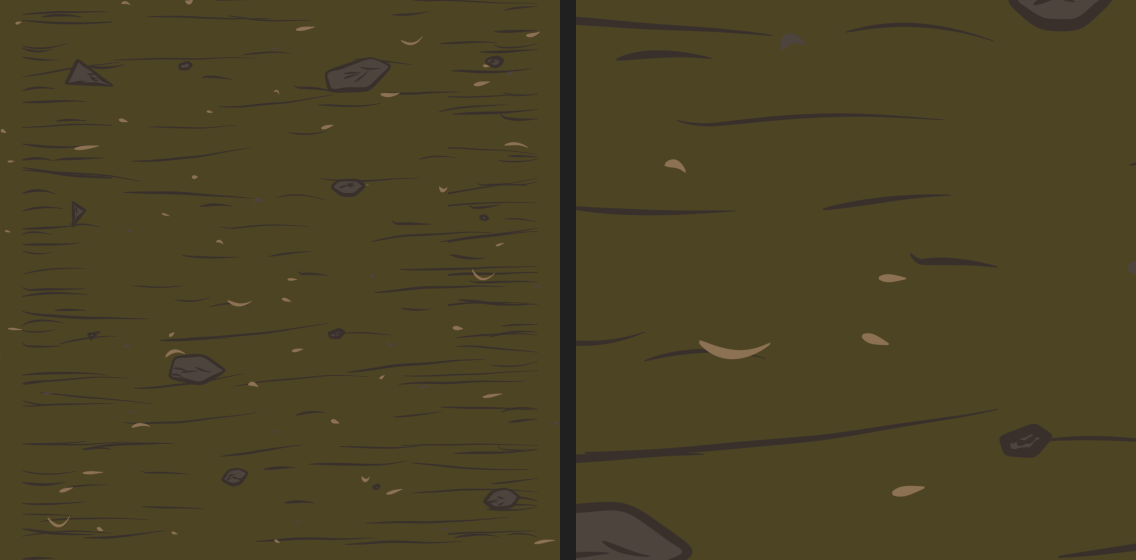
Left, the full canvas; right, a detail of the centre.
This texture is drawn by a WebGL 2 fragment shader. Its source:

```glsl
#version 300 es
precision highp float;

uniform vec2 u_resolution;
out vec4 fragColor;

#define SOIL vec3(0.302, 0.268, 0.140)
#define INK vec3(0.222, 0.190, 0.170)
#define STONE vec3(0.302, 0.265, 0.243)
#define STRAW vec3(0.550, 0.445, 0.325)
#define LINE_GRID vec2(5.0, 17.0)
#define FLECK_GRID 8.0
#define STONE_COUNT 13
#define STONE_RADIUS 0.076
#define STONE_SHRINK 0.84
#define OUTLINE 0.0062
#define TAU 6.28319

// Four random values in 0..1 from a cell and a seed
vec4 hash4(vec2 cell, int seed) {
    uvec4 v = uvec4(ivec4(ivec2(floor(cell)), seed, seed * 7 + 3));
    v = v * 1664525u + 1013904223u;
    for (int i = 0; i < 2; i++) {
        v.x += v.y * v.w;
        v.y += v.z * v.x;
        v.z += v.x * v.y;
        v.w += v.y * v.z;
        v ^= v >> 16u;
    }
    return vec4(v >> 8u) / 16777216.0;
}

float gradientDot(vec2 corner, vec2 p) {
    float a = TAU * hash4(corner, 1).x;
    return dot(vec2(cos(a), sin(a)), p - corner);
}

float gradientNoise(vec2 p) {
    vec2 c = floor(p), f = p - c;
    vec2 u = f * f * f * (f * (f * 6.0 - 15.0) + 10.0);
    vec2 e = vec2(0.0, 1.0);
    return mix(mix(gradientDot(c, p), gradientDot(c + e.yx, p), u.x),
               mix(gradientDot(c + e, p), gradientDot(c + e.yy, p), u.x), u.y);
}

vec2 rotate(vec2 p, float a) {
    float c = cos(a), s = sin(a);
    return vec2(c * p.x + s * p.y, c * p.y - s * p.x);
}

// Tapered brush stroke along x, with a bow and a hooked left end
float stroke(vec2 p, float halfLen, float width, float bow, float hook) {
    float t = clamp(p.x / halfLen, -1.0, 1.0);
    float h = max(-t - 0.7, 0.0) / 0.3;
    float slope = (2.0 * bow * t - hook * h * 6.6) / halfLen;
    float w = width * sqrt(1.0 - 0.95 * t * t) * (1.0 - 0.5 * smoothstep(-0.6, 1.0, t));
    float d = abs(p.y - bow * t * t - hook * h * h) / sqrt(1.0 + slope * slope) - w;
    return max(d, abs(p.x) - halfLen);
}

// Rounded irregular polygon, flattened in y
float stoneShape(vec2 p, float radius, float sides, float flatness, int seed) {
    float sum = 1e-6;
    vec2 grad = vec2(0.0), q = p / vec2(1.0, flatness);
    for (float k = 0.0; k < sides; k++) {
        vec4 h = hash4(vec2(k, 0.0), seed);
        float a = TAU * (k + 0.16 * h.x) / sides + 0.5;
        vec2 n = vec2(cos(a), sin(a)) / (radius * mix(0.72, 1.0, h.y) * (1.15 - 1.5 / sides));
        float s = max(dot(q, n), 0.0), s7 = pow(s, 7.0);
        sum += s7 * s;
        grad += s7 * n;
    }
    grad *= pow(sum, -0.875) / vec2(1.0, flatness);
    return (pow(sum, 0.125) - 1.0) / max(length(grad), 1e-3);
}

float cover(float d) {
    float soft = 0.8 / min(u_resolution.x, u_resolution.y);
    return 1.0 - smoothstep(-soft, soft, d);
}

void main() {
    vec2 uv = gl_FragCoord.xy / min(u_resolution.x, u_resolution.y);
    vec3 col = SOIL;

    // Long, nearly level ink lines
    float lines = 1.0;
    for (int i = 0; i < 15; i++) {
        vec2 cell = floor(uv * LINE_GRID) + vec2(i % 5 - 2, i / 5 - 1);
        vec4 h = hash4(cell, 11), g = hash4(cell, 12);
        float halfLen = mix(0.026, 0.13, h.z * h.z);
        vec2 centre = (cell + 0.05 + 0.9 * h.xy) / LINE_GRID;
        centre.x = clamp(centre.x, halfLen + 0.04, 0.96 - halfLen);
        vec2 p = rotate(uv - centre, 0.24 * (h.w - 0.5) * abs(h.w - 0.5) * 2.0 + 0.02);
        p.y += 0.004 * gradientNoise(vec2(p.x * 11.0, 9.0 * g.w + cell.y));
        float hook = g.z > 0.75 ? 0.009 * (g.w - 0.35) : 0.0;
        lines = min(lines, stroke(p, halfLen, mix(0.0014, 0.0029, g.x), 0.012 * (g.y - 0.5), hook));
    }
    col = mix(col, INK, cover(lines));

    // Short straw flecks and a few dull specks
    for (int i = 0; i < 9; i++) {
        vec2 cell = floor(uv * FLECK_GRID) + vec2(i % 3 - 1, i / 3 - 1);
        vec4 h = hash4(cell, 21), g = hash4(cell, 22);
        bool dull = g.x < 0.22;
        float halfLen = dull ? mix(0.003, 0.009, h.z) : mix(0.005, 0.022, h.z * h.z);
        vec2 p = rotate(uv - (cell + h.xy) / FLECK_GRID, (h.w - 0.45) * mix(1.5, 0.3, h.z));
        float bow = g.z > 0.65 ? halfLen * (g.w - 0.5) * 1.6 : 0.0;
        float d = stroke(p, halfLen, mix(0.0018, 0.0042, g.y), bow, 0.0);
        col = mix(col, dull ? STONE : STRAW, cover(d) * step(g.x, 0.93));
    }

    // Outlined stones, from large to pebble, with small cracks
    for (int i = 0; i < STONE_COUNT; i++) {
        int slot = (i * 7 + 14) % 16;
        vec4 h = hash4(vec2(i, 5), 31), g = hash4(vec2(i, 6), 32);
        float radius = STONE_RADIUS * pow(STONE_SHRINK, float(i));
        vec2 centre = (vec2(slot % 4, slot / 4) + 0.5 + 0.4 * (h.xy - 0.5)) / 4.0;
        float sides = i % 4 == 2 ? 3.0 : 5.0 + floor(2.0 * h.z);
        float tilt = sides < 4.0 ? TAU * g.x : 0.5 * (g.x - 0.5);
        vec2 p = rotate(uv - centre, tilt);
        if (length(p) > 3.0 * radius) continue;
        float flatness = mix(0.48, 0.75, max(g.y * 0.6, float(i) / float(STONE_COUNT)));
        float d = stoneShape(p, radius, sides, flatness, 40 + i);
        float rim = OUTLINE * (1.0 + 0.7 * gradientNoise(uv * 22.0) - 0.2 * sign(p.y) * smoothstep(0.0, 0.02, abs(p.y)));
        col = mix(col, INK, cover(d));
        float cracks = 1.0;
        for (int k = 0; k < 4; k++) {
            vec4 c = hash4(vec2(i, k), 33);
            vec2 q = p - radius * vec2(0.9, 0.6 * flatness) * (c.xy - 0.5);
            cracks = min(cracks, stroke(rotate(q, 0.9 * (c.z - 0.5)), radius * mix(0.12, 0.24, c.w), 0.0019, radius * 0.08 * (c.x - 0.5), 0.0));
        }
        vec3 face = mix(STONE, INK, radius > 0.018 ? cover(cracks) : 0.0);
        col = mix(col, face, cover(d + rim));
    }

    fragColor = vec4(col, 1.0);
}
```
